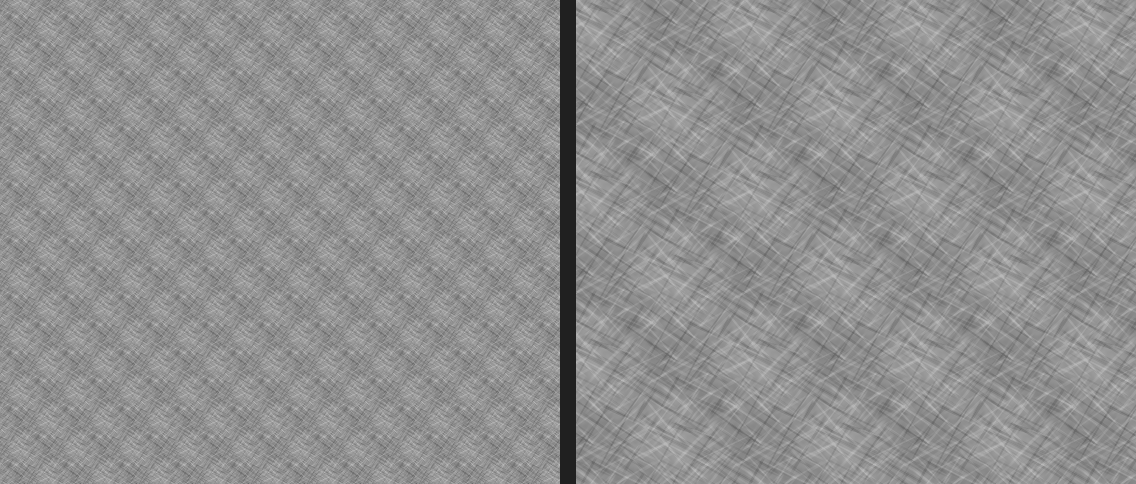
Left: the whole. Right: its middle third, enlarged.
Write a Shadertoy shader that draws this texture.

```glsl
const float TAU = 6.2831853;

vec4 hash4(float n) {
    return fract(sin(n * vec4(12.99, 78.23, 39.35, 27.17) + 1.7) * 4375.85);
}

vec2 gradientDir(vec2 cell, float period) {
    cell = mod(cell, period);
    float a = TAU * fract(sin(dot(cell, vec2(127.1, 311.7)) + period) * 4375.85);
    return vec2(cos(a), sin(a));
}

// Gradient noise that wraps once per unit of q
float tiledNoise(vec2 q, float period) {
    q *= period;
    vec2 i = floor(q), f = q - i;
    vec2 u = f * f * f * (f * (f * 6.0 - 15.0) + 10.0);
    vec2 e = vec2(0.0, 1.0);
    float a = dot(gradientDir(i, period), f);
    float b = dot(gradientDir(i + e.yx, period), f - e.yx);
    float c = dot(gradientDir(i + e.xy, period), f - e.xy);
    float d = dot(gradientDir(i + e.yy, period), f - e.yy);
    return mix(mix(a, b, u.x), mix(c, d, u.x), u.y);
}

// Offset from a point of the diamond tile to its nearest copy, in plane units
vec2 nearestOffset(vec2 q, vec2 centre) {
    vec2 d = q - centre;
    d -= round(d);
    return 0.5 * vec2(d.x + d.y, d.x - d.y);
}

// Coverage of one straight tapered scratch centred at the origin
float scratch(vec2 p, float angle, float halfLength, float halfWidth, float pixel) {
    vec2 dir = vec2(cos(angle), sin(angle));
    float along = abs(dot(p, dir)) / halfLength;
    float across = abs(dot(p, vec2(-dir.y, dir.x)));
    float edge = 0.5 * pixel;
    float line = 1.0 - smoothstep(max(halfWidth - edge, 0.0), halfWidth + edge, across);
    return line * (1.0 - smoothstep(0.6, 1.0, along));
}

void mainImage(out vec4 fragColor, in vec2 fragCoord) {
    // Ten repeats across; alternate rows shift by half, so the tile is a diamond
    float pixel = 10.0 / iResolution.x;
    vec2 p = fragCoord * pixel;
    vec2 q = vec2(p.x + p.y, p.x - p.y);

    // Falling dark bands, crossed by fainter rising ones
    float tone = 0.562;
    tone += 0.024 * cos(TAU * (q.x - 0.07)) + 0.013 * cos(TAU * (q.y + 0.2));
    tone += 0.05 * tiledNoise(q, 3.0);

    // Pale spot with a dark nick above it
    vec2 spot = nearestOffset(q, vec2(0.07, -0.2));
    tone += 0.03 * exp(-dot(spot, spot) / 0.008);
    tone -= 0.07 * scratch(spot - vec2(0.03, 0.08), -0.3, 0.08, 0.015, pixel);

    // Evenly spread crossing scratches, wrapped around the tile
    for (int i = 0; i < 160; i++) {
        float n = float(i);
        vec4 look = hash4(n + 301.0);
        float pick = hash4(n + 7.0).z;
        vec2 d = nearestOffset(q, fract(n * vec2(0.7549, 0.5698)));
        bool dark = hash4(n + 91.0).x < 0.42;
        float angle = dark ? (pick < 0.6 ? -0.55 : 0.95) : (pick < 0.6 ? 0.72 : -0.6);
        angle += (look.x - 0.5) * (dark ? 0.25 : 0.6);
        float halfLength = mix(0.08, 0.27, look.y);
        float halfWidth = mix(0.004, 0.009, look.z);
        float strength = mix(0.028, 0.06, look.w) * (dark ? -1.1 : 1.0);
        tone += strength * scratch(d, angle, halfLength, halfWidth, pixel);
    }

    // Fine grain
    tone += 0.04 * tiledNoise(q, 17.0);
    fragColor = vec4(vec3(clamp(tone, 0.42, 0.72)), 1.0);
}
```
